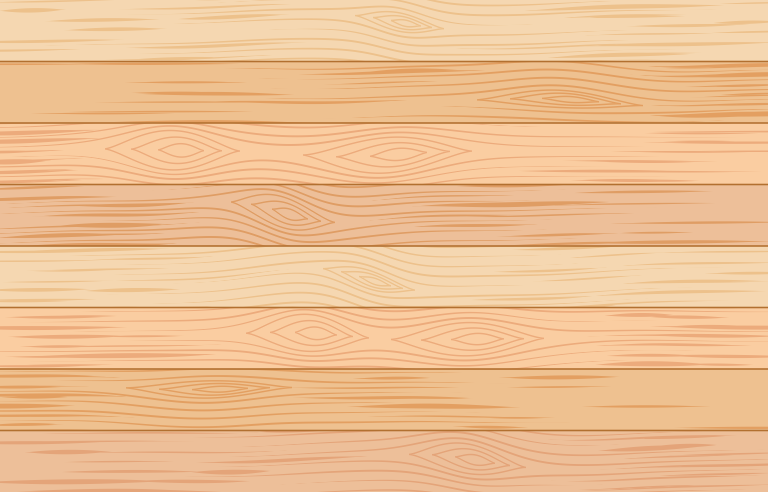
This texture is drawn by a WebGL 1 fragment shader. Its source:

```glsl
precision highp float;
// Eight horizontal pale wood planks with knots, flowing grain and tapered streaks.
uniform vec2 u_resolution;

const float PLANKS = 8.0;
const float LEVEL_GAP = 0.16;
const float LINE_HALF = 0.016;
const float SEAM_HALF = 0.013;
const vec3 SEAM = vec3(0.70, 0.44, 0.19);

// Lengths are in plank heights; knot = centre x, centre y, half length, half height.
struct Plank {
  vec3 wood;
  vec3 grain;
  vec4 knot;
  float tilt;
  float twin; // distance to a second knot, 0 for none
};

Plank cream(vec4 knot, float tilt) {
  return Plank(vec3(0.96, 0.845, 0.695), vec3(0.925, 0.745, 0.53), knot, tilt, 0.0);
}
Plank gold(vec4 knot, float tilt) {
  return Plank(vec3(0.932, 0.755, 0.565), vec3(0.885, 0.61, 0.36), knot, tilt, 0.0);
}
Plank peach(vec4 knot, float twin) {
  return Plank(vec3(0.98, 0.805, 0.63), vec3(0.92, 0.655, 0.47), knot, -0.03, twin);
}
Plank rose(vec4 knot, float tilt, vec3 grain) {
  return Plank(vec3(0.928, 0.75, 0.60), grain, knot, tilt, 0.0);
}

Plank plankAt(float row) {
  if (row < 0.5) return cream(vec4(6.5, 0.64, 0.72, 0.15), -0.28);
  if (row < 1.5) return gold(vec4(9.1, 0.33, 1.35, 0.14), -0.05);
  if (row < 2.5) return peach(vec4(2.8, 0.53, 1.10, 0.32), 3.5);
  if (row < 3.5) return rose(vec4(4.6, 0.56, 0.85, 0.25), -0.30, vec3(0.87, 0.60, 0.37));
  if (row < 4.5) return cream(vec4(6.0, 0.42, 0.75, 0.15), -0.28);
  if (row < 5.5) return peach(vec4(5.0, 0.53, 1.00, 0.30), 2.6);
  if (row < 6.5) return gold(vec4(3.4, 0.70, 1.35, 0.14), -0.06);
  return rose(vec4(7.6, 0.48, 0.95, 0.24), -0.20, vec3(0.89, 0.63, 0.46));
}

float hash(vec2 p) {
  return fract(sin(dot(p, vec2(127.1, 311.7))) * 4375.85);
}

float cover(float d, float aa) {
  return clamp(0.5 - d / aa, 0.0, 1.0);
}

// Thin stroke that tapers towards both ends.
float streak(vec2 p, float halfLength, float halfHeight, float aa) {
  float u = p.x / halfLength;
  return cover(abs(p.y) - halfHeight * (1.0 - u * u), aa);
}

// Three nested pointed ovals.
float knotRings(vec2 p, vec2 size, float aa) {
  float ink = 0.0;
  for (int i = 0; i < 3; i++) {
    float scale = 1.0 - 0.33 * float(i);
    float u = (p.x - 0.2 * size.x * (1.0 - scale)) / (size.x * scale);
    float edge = size.y * scale * pow(max(1.0 - u * u, 0.0), 1.5);
    float ring = cover(abs(abs(p.y) - edge) - 0.012, aa);
    ink = max(ink, ring * step(abs(u), 1.0));
  }
  return ink;
}

// How far grain is pushed aside by a knot.
float bulge(float dx, vec2 size) {
  float u = dx / size.x;
  return 1.15 * size.y * exp(-1.2 * u * u);
}

// Slow waves and tilt that die out away from the knot.
float bend(float dx, float tilt, float seed) {
  float wave = 0.05 * sin(dx * 0.9 + seed * 2.0) + 0.02 * sin(dx * 2.1 + seed);
  return (tilt * dx / (1.0 + 0.5 * dx * dx) + wave) * exp(-dx * dx / 16.0);
}

float grainInk(vec2 q, Plank plank, float row, float span, float aa) {
  vec2 size = plank.knot.zw;
  float dx = q.x - plank.knot.x;
  float middle = 0.5 * plank.twin;
  float v = q.y - plank.knot.y - bend(dx - middle, plank.tilt, row);
  float push = bulge(dx, size);
  float ink = knotRings(vec2(dx, v), size, aa);
  if (plank.twin > 0.0) {
    vec2 twinSize = size * vec2(1.25, 0.9);
    push += bulge(dx - plank.twin, twinSize);
    ink = max(ink, knotRings(vec2(dx - plank.twin, v), twinSize, aa));
  }
  for (int k = 0; k < 12; k++) {
    float level = (float(k) - 5.5) * LEVEL_GAP;
    vec2 seed = vec2(float(k), row * 7.0 + 1.0);
    // Flow line around the knots
    float path = level + sign(level) * push * exp(-2.0 * abs(level));
    float shift = middle + 2.5 * (hash(seed) - 0.5);
    float reach = 2.6 + middle + 2.0 * hash(seed + 3.3);
    ink = max(ink, streak(vec2(dx - shift, v - path), reach, LINE_HALF, aa));
    // Straight streaks towards both plank ends
    for (int s = 0; s < 4; s++) {
      vec2 id = seed + vec2(17.0, 31.0) * float(s + 1);
      float leftEnd = max(plank.knot.x - 2.4, 0.3);
      float rightStart = min(plank.knot.x + plank.twin + 2.6, span - 0.3);
      float r = hash(id);
      float x = s < 2 ? r * leftEnd : mix(rightStart, span, r);
      float weight = hash(id + 5.7);
      float thickness = mix(0.012, 0.042, weight * weight);
      float y = level + 0.5 * LEVEL_GAP + 0.04 * (hash(id + 9.1) - 0.5);
      ink = max(ink, streak(vec2(q.x - x, v - y), 0.5 + 1.1 * hash(id + 2.9), thickness, aa));
    }
  }
  return ink;
}

void main() {
  vec2 p = gl_FragCoord.xy / u_resolution.y * PLANKS;
  float aa = PLANKS / u_resolution.y;
  float span = u_resolution.x * aa;
  float row = PLANKS - 1.0 - floor(p.y);
  Plank plank = plankAt(row);
  float ink = grainInk(vec2(p.x, fract(p.y)), plank, row, span, aa);
  vec3 color = mix(plank.wood, plank.grain, 0.9 * ink);
  // Seams between planks, none on the outer border
  float nearest = clamp(floor(p.y + 0.5), 1.0, PLANKS - 1.0);
  color = mix(color, SEAM, cover(abs(p.y - nearest) - SEAM_HALF, aa));
  gl_FragColor = vec4(color, 1.0);
}
```
